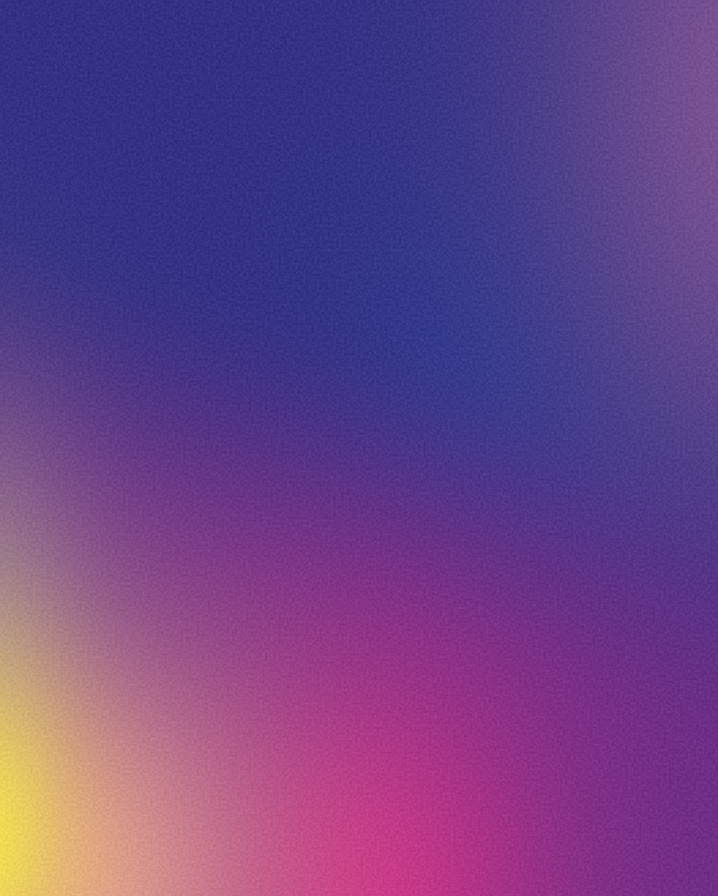
Reproduce this background procedurally as a Shadertoy shader.

```glsl
vec2 randomGradient(vec2 cell) {
    vec3 p = fract(cell.xyx * vec3(0.1031, 0.103, 0.0973));
    p += dot(p, p.yzx + 33.33);
    float angle = 6.2832 * fract((p.x + p.y) * p.z);
    return vec2(cos(angle), sin(angle));
}

float gradientNoise(vec2 p) {
    vec2 cell = floor(p), f = fract(p);
    vec2 blend = f * f * f * (f * (f * 6.0 - 15.0) + 10.0);
    float a = dot(randomGradient(cell), f);
    float b = dot(randomGradient(cell + vec2(1, 0)), f - vec2(1, 0));
    float c = dot(randomGradient(cell + vec2(0, 1)), f - vec2(0, 1));
    float d = dot(randomGradient(cell + vec2(1, 1)), f - vec2(1, 1));
    return mix(mix(a, b, blend.x), mix(c, d, blend.x), blend.y);
}

// Soft elliptical falloff, 1 at the centre
float glow(vec2 uv, vec2 centre, vec2 radii) {
    vec2 d = (uv - centre) / radii;
    return exp(-dot(d, d));
}

void mainImage(out vec4 fragColor, in vec2 fragCoord) {
    vec2 uv = fragCoord / iResolution.xy;

    // Indigo field with a clearer blue pool
    vec3 color = vec3(0.20, 0.195, 0.52);
    color = mix(color, vec3(0.17, 0.22, 0.55), glow(uv, vec2(0.68, 0.53), vec2(0.22, 0.28)));

    // Mauve haze at the upper right
    color = mix(color, vec3(0.52, 0.34, 0.58), 0.92 * glow(uv, vec2(1.08, 0.9), vec2(0.32, 0.45)));

    // Violet rising from below, higher on the left
    float violet = 1.0 - smoothstep(0.4, 0.78, uv.y + 0.25 * uv.x);
    color = mix(color, vec3(0.42, 0.18, 0.53), violet);

    // Magenta, grey-mauve, peach and yellow glows
    color = mix(color, vec3(0.79, 0.20, 0.53), glow(uv, vec2(0.51, -0.02), vec2(0.28, 0.31)));
    color = mix(color, vec3(0.60, 0.55, 0.57), glow(uv, vec2(-0.05, 0.22), vec2(0.17, 0.3)));
    color = mix(color, vec3(0.87, 0.60, 0.56), glow(uv, vec2(0.12, 0.0), vec2(0.27, 0.29)));
    color = mix(color, vec3(0.95, 0.88, 0.31), glow(uv, vec2(-0.03, 0.06), vec2(0.13, 0.19)));

    // Fine film grain
    vec2 grainPoint = uv * vec2(1.0, iResolution.y / iResolution.x) * 263.0;
    color += 0.06 * gradientNoise(grainPoint);

    fragColor = vec4(clamp(color, 0.0, 1.0), 1.0);
}
```
